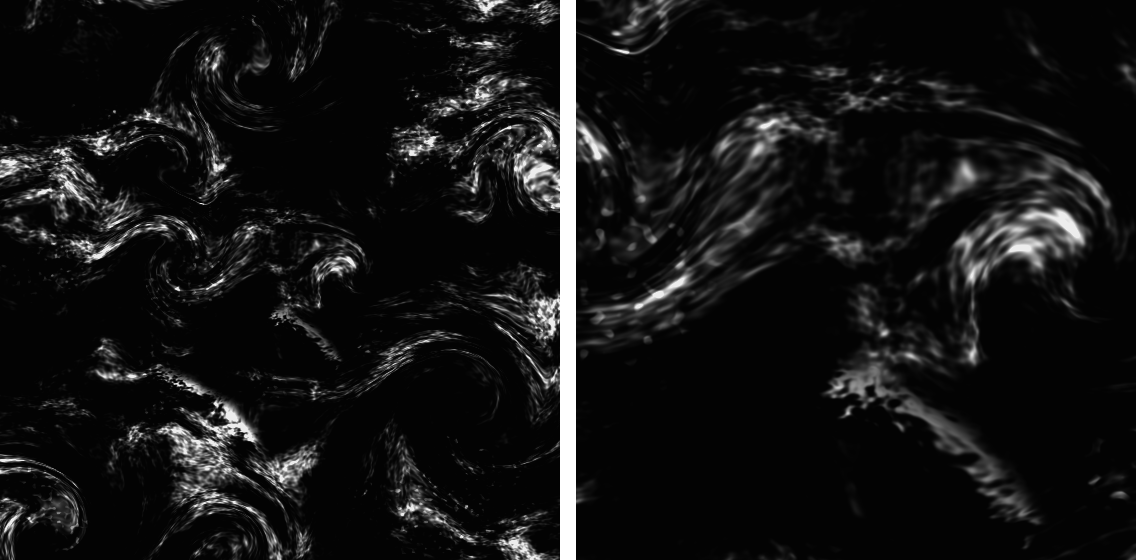
Left, the full canvas; right, a detail of the centre.
A three.js fragment shader for this texture:

```glsl
varying vec2 vUv;

const float SPACE_BLACK = 0.012;
const float CLOUD_WHITE = 0.93;
const float FBM_DEVIATION = 0.24;

float hash(vec2 cell) {
  vec3 q = fract(cell.xyx * 0.1031);
  q += dot(q, q.yzx + 33.33);
  return fract((q.x + q.y) * q.z);
}

float cornerRamp(vec2 cell, vec2 offset) {
  float angle = 6.2832 * hash(cell);
  return dot(vec2(cos(angle), sin(angle)), offset);
}

float gradientNoise(vec2 p) {
  vec2 cell = floor(p);
  vec2 f = fract(p);
  vec2 blend = f * f * f * (f * (f * 6.0 - 15.0) + 10.0);
  vec2 e = vec2(1.0, 0.0);
  float low = mix(cornerRamp(cell, f), cornerRamp(cell + e.xy, f - e.xy), blend.x);
  float high = mix(cornerRamp(cell + e.yx, f - e.yx), cornerRamp(cell + e.xx, f - e.xx), blend.x);
  return mix(low, high, blend.y);
}

// Layered noise, scaled to a deviation of about one
float fbm(vec2 p, float gain, int octaves) {
  float sum = 0.0;
  float power = 0.0;
  float weight = 1.0;
  for (int i = 0; i < 6; i++) {
    if (i >= octaves) break;
    sum += weight * gradientNoise(p);
    power += weight * weight;
    weight *= gain;
    p = p * 2.03 + vec2(17.3, 9.1);
  }
  return 1.15 * sum / (FBM_DEVIATION * sqrt(power));
}

// Winds the plane around a cyclone centre
vec2 swirl(vec2 p, vec2 center, float radius, float turn) {
  vec2 d = p - center;
  float angle = turn * exp(-dot(d, d) / (radius * radius));
  float c = cos(angle);
  float s = sin(angle);
  return center + vec2(c * d.x - s * d.y, s * d.x + c * d.y);
}

vec2 cyclones(vec2 p, float columns) {
  for (int i = 0; i < 9; i++) {
    vec2 cell = vec2(mod(float(i), columns), floor(float(i) / columns));
    vec2 jitter = vec2(hash(cell + 41.0), hash(cell + 73.0));
    float radius = mix(0.05, 0.13, hash(cell + 12.0));
    p = swirl(p, (cell + jitter) / columns, radius, mix(1.2, 3.2, hash(cell + 29.0)));
  }
  return p;
}

// Slender bowed cloud band
float front(vec2 p, vec2 start, vec2 end, float width) {
  vec2 axis = end - start;
  vec2 normal = normalize(vec2(-axis.y, axis.x));
  float along = dot(p - start, axis) / dot(axis, axis);
  float bow = 0.07 * along * (1.0 - along);
  float across = (dot(p - start, normal) - bow) / width;
  float ends = smoothstep(-0.06, 0.08, along) * (1.0 - smoothstep(0.9, 1.08, along));
  return ends * exp(-across * across);
}

float dome(vec2 p, vec2 center, vec2 size) {
  return 1.0 - smoothstep(0.35, 1.15, length((p - center) / size));
}

void main() {
  // Wind field
  vec2 wound = cyclones(vUv, 3.0);
  vec2 bend = vec2(fbm(wound * 4.0 + 3.7, 0.5, 3), fbm(wound * 4.0 + 21.4, 0.5, 3));
  vec2 flow = wound + 0.018 * bend;

  // Cloud masses, torn wisps and fine grain
  float mass = fbm(flow * vec2(3.6, 6.0) + 5.2, 0.5, 4);
  float wisps = fbm(flow * vec2(11.0, 23.0) + 31.0, 0.68, 4);
  float grain = fbm(mix(vUv, flow, 0.6) * vec2(75.0, 110.0), 0.8, 2);
  float cover = 0.68 * mass + 0.62 * wisps * mix(0.55, 1.1, smoothstep(-1.0, 1.0, mass)) - 0.12;

  // Diagonal fronts and soft domes
  vec2 ragged = vUv + 0.004 * vec2(wisps, grain) + 0.004 * bend;
  for (int i = 0; i < 2; i++) {
    float k = float(i);
    vec2 start = vec2(0.27, 0.345) + k * vec2(0.21, 0.095);
    vec2 reach = vec2(0.2, -0.135) * (1.0 - 0.35 * k);
    cover += 2.1 * front(ragged, start, start + reach, 0.012);
    vec2 center = vec2(0.36, 0.165) + k * vec2(0.17, 0.02);
    float puff = dome(vUv + 0.016 * bend + 0.005 * wisps, center, vec2(0.075, 0.045 - 0.013 * k));
    cover = mix(cover, 1.75 + 0.25 * wisps, 0.85 * puff);
  }

  // Speckled cells in scattered patches
  float patches = smoothstep(0.5, 1.5, fbm(vUv * 4.5 + 61.0, 0.5, 2));
  float speckle = smoothstep(0.1, 0.4, gradientNoise(vUv * vec2(105.0, 125.0)));
  cover += patches * (0.9 * speckle - 0.1);
  cover += grain * mix(0.16, 0.42, smoothstep(-0.2, 1.4, cover));

  // Steep tone curve keeps most of the field dark
  float lift = max(cover + 0.22, 0.0);
  float tone = min(SPACE_BLACK + 0.115 * lift * lift, CLOUD_WHITE);
  gl_FragColor = vec4(vec3(tone), 1.0);
}
```
